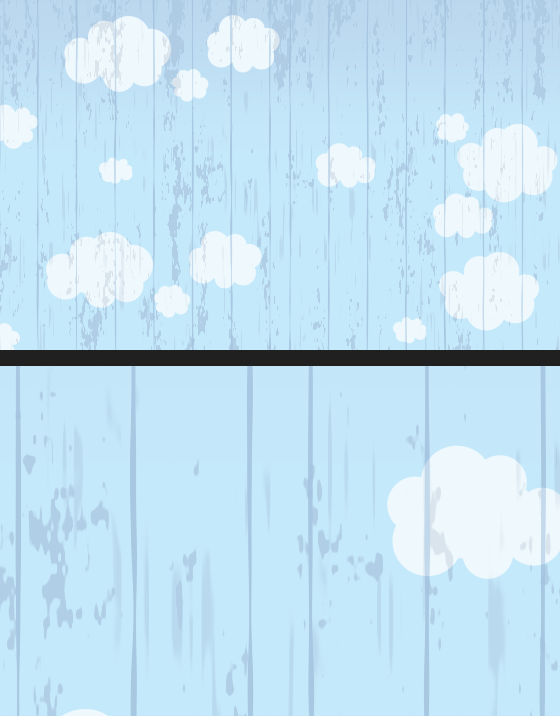
Top, the full canvas; bottom, a detail of the centre.
A Shadertoy shader for this pattern:

```glsl
// Pale blue painted planks with scalloped white clouds and worn, streaky paint.
// Clouds are unions of lobes set on an ellipse; wear is stretched value noise
// cut by a threshold that follows the height. Units: canvas height = 1.

const vec3 SKY         = vec3(0.770, 0.912, 0.982);
const vec3 SKY_TOP     = vec3(0.735, 0.845, 0.935);
const vec3 CLOUD       = vec3(0.932, 0.974, 0.992);
const vec3 WEAR        = vec3(0.675, 0.790, 0.885);
const vec3 CLOUD_WEAR  = vec3(0.835, 0.880, 0.920);
const vec3 SEAM        = vec3(0.640, 0.760, 0.870);
const vec3 CLOUD_SEAM  = vec3(0.740, 0.835, 0.915);
const float TAU = 6.28319;
const float PLANK = 0.1105;

float hash(vec2 p) {
    vec3 q = fract(p.xyx * vec3(0.1031, 0.1030, 0.0973));
    q += dot(q, q.yzx + 33.33);
    return fract((q.x + q.y) * q.z);
}

float noise(vec2 p) {
    vec2 cell = floor(p), f = fract(p);
    f = f * f * (3.0 - 2.0 * f);
    float low  = mix(hash(cell), hash(cell + vec2(1, 0)), f.x);
    float high = mix(hash(cell + vec2(0, 1)), hash(cell + vec2(1, 1)), f.x);
    return mix(low, high, f.y);
}

// Two octaves of noise, weighted toward the coarse one
float noise2(vec2 p) {
    return 0.6 * noise(p) + 0.4 * noise(p * 2.3 + 17.0);
}

// Signed distance to a cloud; size holds its half width and half height
float cloud(vec2 p, vec2 center, vec2 size, float seed) {
    vec2 q = (p - center) / size.x;
    float aspect = size.y / size.x;
    vec2 core = vec2(0.64, aspect - 0.27);
    float d = (length(q / core) - 1.0) * core.y;
    for (int i = 0; i < 7; i++) {
        float k = float(i);
        float angle = TAU * (k + 0.45 * hash(vec2(k, seed))) / 7.0;
        float radius = mix(0.24, 0.40, hash(vec2(seed, k + 9.0)));
        vec2 lobe = vec2(0.67, aspect - 0.33) * vec2(cos(angle), sin(angle));
        d = min(d, length(q - lobe) - radius);
    }
    return d * size.x;
}

// Clouds in drifting pairs, each pair sharing one shape
float cloudField(vec2 p) {
    float d = cloud(p, vec2(1.292, 0.636), vec2(0.049, 0.040), 5.0);
    for (int i = 0; i < 2; i++) {
        float k = float(i);
        vec2 left = p - k * vec2(-0.052, -0.617);
        d = min(d, cloud(left, vec2(0.333, 0.839), vec2(0.157, 0.108), 1.0));
        d = min(d, cloud(left, vec2(0.694, 0.871), vec2(0.108, 0.085), 2.0));
        d = min(d, cloud(left, vec2(0.540, 0.756), vec2(0.054, 0.045), 3.0));
        d = min(d, cloud(left, vec2(0.040, 0.640), vec2(0.077, 0.062), 4.0));
        vec2 right = p - k * vec2(-0.052, -0.366);
        d = min(d, cloud(right, vec2(1.448, 0.536), vec2(0.157, 0.108), 6.0));
        vec2 mid = p - k * vec2(0.335, -0.144);
        d = min(d, cloud(mid, vec2(0.988, 0.523), vec2(0.093, 0.066), 7.0));
        vec2 tiny = p - k * vec2(0.840, -0.456);
        d = min(d, cloud(tiny, vec2(0.333, 0.515), vec2(0.049, 0.040), 8.0));
    }
    return d;
}

// Distance to the nearest plank seam, slightly wavy; one plank is narrower
float seamDistance(vec2 p) {
    float x = p.x - (p.x < 0.80 ? 0.1083 : 0.829);
    x += 0.0025 * (noise(vec2(p.x * 6.0, p.y * 9.0)) - 0.5);
    return abs(fract(x / PLANK + 0.5) - 0.5) * PLANK;
}

// Ragged vertical patches of worn paint, heavy at the top, light in the middle
float wornPatches(vec2 p) {
    float patches = noise2(p * vec2(24.0, 4.0));
    float grain = noise2(p * vec2(125.0, 42.0) + 31.0);
    float limit = 0.685 - 0.095 * smoothstep(0.55, 0.98, p.y)
                        - 0.030 * smoothstep(0.35, 0.0, p.y);
    float amount = 0.5 * (patches + grain);
    return smoothstep(limit - 0.025, limit + 0.025, amount);
}

// Thin, broken lines along the grain
float hairlines(vec2 p) {
    float line = noise(p * vec2(190.0, 7.0) + 71.0);
    float gaps = noise2(p * vec2(34.0, 11.0) + 53.0);
    return smoothstep(0.72, 0.86, line) * smoothstep(0.52, 0.68, gaps);
}

void mainImage(out vec4 fragColor, in vec2 fragCoord) {
    vec2 p = fragCoord / iResolution.y;
    float pixel = 1.0 / iResolution.y;

    // Sky and clouds
    vec3 color = mix(SKY, SKY_TOP, smoothstep(0.56, 1.0, p.y));
    float inCloud = smoothstep(0.7 * pixel, -0.7 * pixel, cloudField(p));
    color = mix(color, CLOUD, inCloud);

    // Worn paint
    float wear = max(wornPatches(p), 0.6 * hairlines(p));
    color = mix(color, mix(WEAR, CLOUD_WEAR, inCloud), 0.85 * wear);

    // Seams of uneven width
    float halfWidth = mix(0.0008, 0.0030, noise(p * vec2(9.0, 14.0) + 5.0));
    float seam = smoothstep(halfWidth + 0.6 * pixel, halfWidth - 0.6 * pixel, seamDistance(p));
    color = mix(color, mix(SEAM, CLOUD_SEAM, inCloud), 0.85 * seam);

    fragColor = vec4(color, 1.0);
}
```
